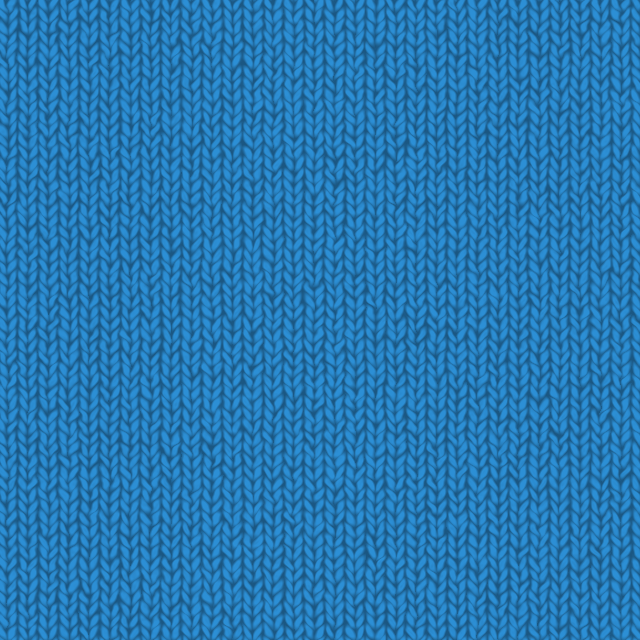
Give the GLSL for this texture, as a three.js fragment shader.

```glsl
varying vec2 vUv;

const vec2 STITCHES = vec2(31.3, 56.0);
const vec2 PHASE = vec2(0.14, 0.3);
const float ARM_RISE = 0.95;
const vec3 GROOVE_BLUE = vec3(0.105, 0.34, 0.51);
const vec3 YARN_BLUE = vec3(0.173, 0.56, 0.835);

float hash(vec2 p) {
  vec3 q = fract(vec3(p.xyx) * 0.1031);
  q += dot(q, q.yzx + 33.33);
  return fract((q.x + q.y) * q.z);
}

float noise(vec2 p) {
  vec2 cell = floor(p);
  vec2 f = fract(p);
  f = f * f * (3.0 - 2.0 * f);
  float low = mix(hash(cell), hash(cell + vec2(1.0, 0.0)), f.x);
  float high = mix(hash(cell + vec2(0.0, 1.0)), hash(cell + 1.0), f.x);
  return mix(low, high, f.y);
}

// Small uneven drift of the knitting grid
vec2 wobble(vec2 p, float amount) {
  vec2 drift = vec2(noise(p * 1.7 + 17.0), noise(p * 1.7 + 71.0));
  return p + (drift - 0.5) * amount;
}

// Soft rounded lobe of yarn, in coordinates sheared along the arm
float lobe(vec2 p, float size) {
  return 1.0 - smoothstep(0.42, 1.32, length(p * 2.0) / size);
}

// One arm of the V: across runs from its centre to its outer edge
float arm(float across, float along, float armId) {
  float strand = floor(along);
  float height = 0.0;
  for (int i = -1; i <= 1; i++) {
    float row = strand + float(i);
    vec2 id = vec2(armId, row);
    vec2 jitter = vec2(hash(id + 3.1), hash(id + 47.7)) - 0.5;
    vec2 p = vec2(across - 0.5, along - row - 0.5);
    p -= jitter * vec2(0.12, 0.18);
    float size = mix(0.96, 1.08, hash(id + 91.3));
    height = max(height, lobe(p, size));
  }
  return height;
}

float knit(vec2 p) {
  float column = floor(p.x);
  float side = fract(p.x) - 0.5;
  float across = abs(side) * 2.0;
  float armId = column * 2.0 + step(0.0, side);
  float along = p.y - across * ARM_RISE;
  float height = arm(across, along, armId);

  // Deeper groove between columns, lighter one down each V
  float outer = smoothstep(0.0, 0.26, 1.0 - across);
  float inner = smoothstep(0.0, 0.16, across);
  height *= mix(0.60, 1.0, outer) * mix(0.88, 1.0, inner);

  // Fine fibres following the arm
  float fibre = noise(vec2(across * 2.5 + armId * 7.0, along * 4.0));
  return height + (fibre - 0.5) * 0.16;
}

void main() {
  vec2 p = wobble(vUv * STITCHES + PHASE, 0.16);
  float height = knit(p);

  // Fine fuzz on the yarn
  float fuzz = noise(vUv * 190.0) - 0.5;
  float light = clamp(height + fuzz * 0.14, 0.0, 1.0);
  gl_FragColor = vec4(mix(GROOVE_BLUE, YARN_BLUE, light), 1.0);
}
```
